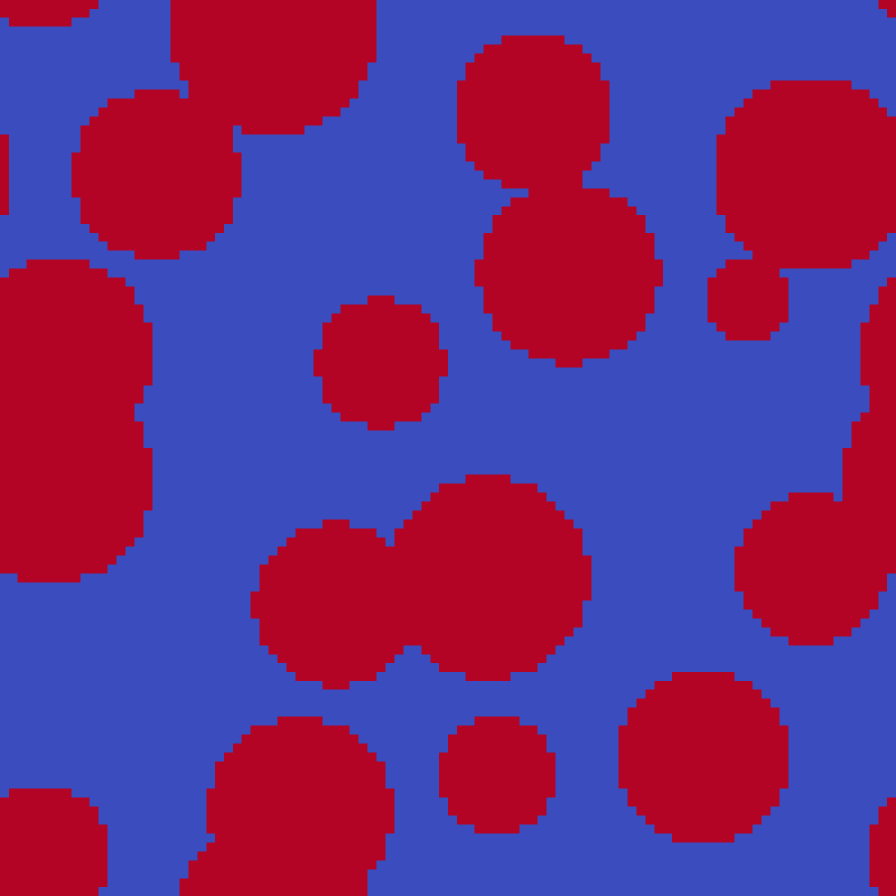
This pattern is drawn by a three.js fragment shader. Its source:

```glsl
varying vec2 vUv;

const float BLOCKS = 100.0; // stair-step blocks across the tile
const float CELLS = 4.0;    // one disc per cell

vec2 hash2(vec2 p) {
  vec2 q = vec2(dot(p, vec2(127.1, 311.7)), dot(p, vec2(269.5, 183.3)));
  return fract(sin(q + 2.4) * 43758.55);
}

// 1 inside any disc, evaluated on the block grid
float discs(vec2 uv) {
  vec2 block = floor(uv * BLOCKS);
  float cellSize = BLOCKS / CELLS;
  vec2 home = floor(block / cellSize);
  float inside = 0.0;
  for (int y = -1; y <= 1; y++) {
    for (int x = -1; x <= 1; x++) {
      vec2 cell = home + vec2(float(x), float(y));
      vec2 id = mod(cell, CELLS); // wraps at the tile border
      vec2 jitter = (hash2(id) - 0.5) * 0.72;
      vec2 center = floor((cell + 0.5 + jitter) * cellSize);

      // shuffled ranks spread the sizes evenly, favouring large discs
      float rank = mod((id.x + id.y * CELLS) * 7.0 + 3.0, 16.0) / 15.0;
      float radius = mix(4.7, 11.7, sqrt(rank));
      inside = max(inside, step(distance(block, center), radius));
    }
  }
  return inside;
}

void main() {
  // four samples soften the block edges
  vec2 o = vec2(0.0005, -0.0005);
  float cover = 0.25 * (discs(vUv + o.xx) + discs(vUv + o.xy)
                      + discs(vUv + o.yx) + discs(vUv + o.yy));

  vec3 blue = vec3(0.23, 0.30, 0.75);
  vec3 red = vec3(0.706, 0.016, 0.149);
  gl_FragColor = vec4(mix(blue, red, cover), 1.0);
}
```
